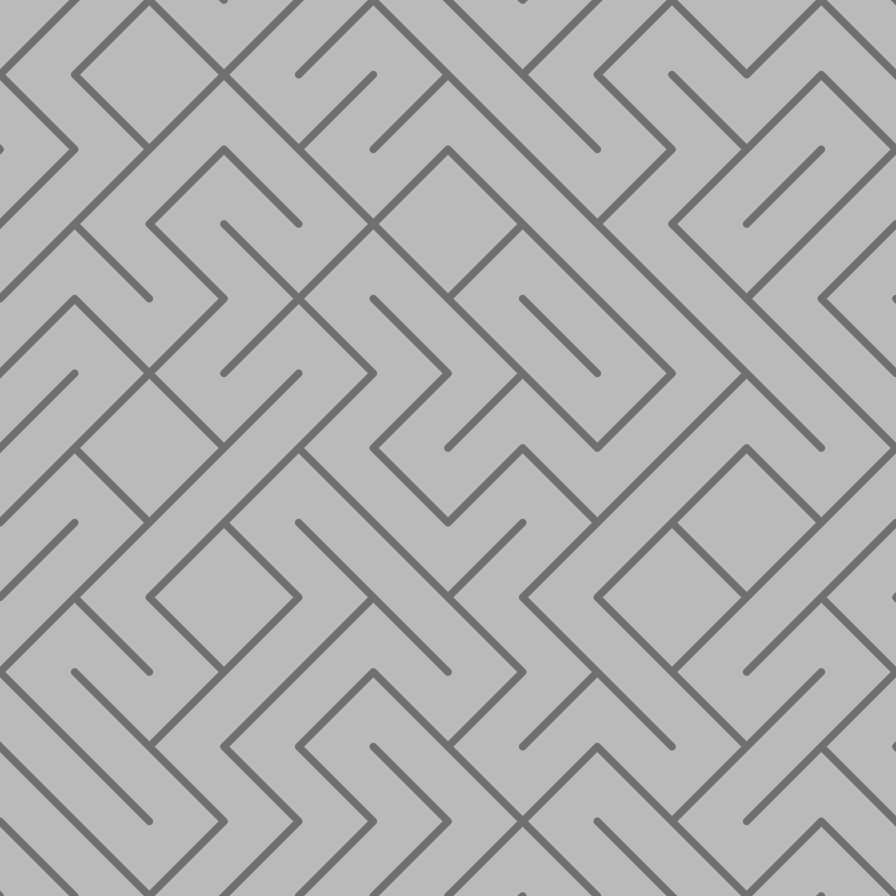
A Shadertoy shader for this pattern:

```glsl
// Draws a maze of randomly tilted diagonal strokes, one per square cell, in grey on grey.

const float CELLS_ACROSS = 12.0;
const float STROKE_RADIUS = 0.051;  // in cell widths
const vec3 GROUND_COLOR = vec3(0.73);
const vec3 STROKE_COLOR = vec3(0.437);

// Integer hash of a cell, giving a value from 0 to 1
float cellHash(ivec2 cell, uint seed) {
    uint h = uint(cell.x + 64) * 374761393u + uint(cell.y + 64) * 668265263u + seed;
    h = (h ^ (h >> 15)) * 2246822519u;
    h = (h ^ (h >> 13)) * 3266489917u;
    h ^= h >> 16;
    return float(h >> 8) / 16777216.0;
}

// Distance to a round-ended segment through the origin, from -halfSpan to halfSpan
float centredSegment(vec2 p, vec2 halfSpan) {
    float along = clamp(dot(p, halfSpan) / dot(halfSpan, halfSpan), -1.0, 1.0);
    return length(p - halfSpan * along);
}

// Distance to the nearest diagonal; neighbours supply the caps at shared corners
float mazeDistance(vec2 p, uint seed) {
    vec2 home = floor(p);
    float nearest = 1e3;
    for (int y = -1; y <= 1; y++) {
        for (int x = -1; x <= 1; x++) {
            vec2 cell = home + vec2(x, y);
            float tilt = cellHash(ivec2(cell), seed) < 0.5 ? -1.0 : 1.0;
            vec2 halfSpan = 0.5 * vec2(1.0, tilt);
            nearest = min(nearest, centredSegment(p - cell - 0.5, halfSpan));
        }
    }
    return nearest;
}

void mainImage(out vec4 fragColor, in vec2 fragCoord) {
    // Cell units, with the edge softened over about one pixel
    float pixel = CELLS_ACROSS / iResolution.y;
    float edge = mazeDistance(fragCoord * pixel, 17u) - STROKE_RADIUS;
    float ink = 1.0 - smoothstep(-0.75 * pixel, 0.75 * pixel, edge);

    fragColor = vec4(mix(GROUND_COLOR, STROKE_COLOR, ink), 1.0);
}
```
